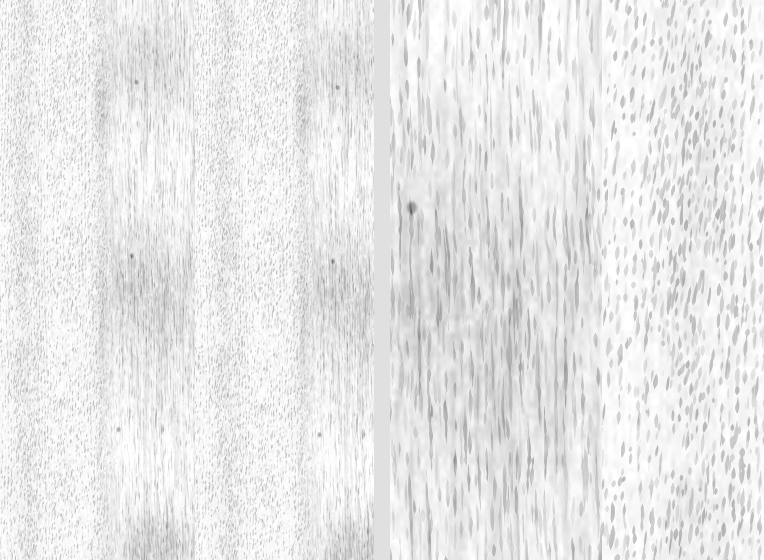
Left: the whole. Right: its middle third, enlarged.
A Shadertoy shader for this texture map:

```glsl
// Bleached wood veneer: short pores, long grain streaks, soft grey smudges and pin knots.
#define SHEET_WIDTH 0.359   // veneer repeat, in canvas heights
#define SHEET_DROP 0.0095   // vertical slip between neighbouring sheets
#define SHEET_START 0.0104
#define PORE_WIDTH 0.0012
#define PORE_DEPTH 0.25
#define STREAK_DEPTH 0.23
#define FIBRE_DEPTH 0.06
#define SMUDGE_DEPTH 0.13
#define GRAIN_DEPTH 0.09
#define KNOT_RADIUS 0.0036
#define PAPER_WHITE 1.025

float hash(vec2 p) {
    vec3 q = fract(p.xyx * vec3(0.1031, 0.1030, 0.0973));
    q += dot(q, q.yzx + 33.33);
    return fract((q.x + q.y) * q.z);
}

float noise(vec2 p) {
    vec2 i = floor(p), f = fract(p);
    f = f * f * (3.0 - 2.0 * f);
    return mix(mix(hash(i), hash(i + vec2(1, 0)), f.x),
               mix(hash(i + vec2(0, 1)), hash(i + vec2(1, 1)), f.x), f.y);
}

float bump(float x, float centre, float width) {
    float d = (x - centre) / width;
    return exp(-d * d);
}

// One layer of tapered dashes, one candidate per cell; fill is the chance of each.
float dashes(vec2 p, vec2 cell, float fill, float lean, float seed, float fray, float soft) {
    vec2 grid = p / cell + vec2(seed * 0.37, 0.0);
    grid.y += hash(vec2(floor(grid.x), seed + 50.0)) * 9.0;
    vec2 id = floor(grid) + seed * 71.0;
    float shift = hash(id), size = hash(id + 13.7), rank = hash(id + 29.3);
    vec2 d = (fract(grid) - 0.5) * cell;
    d.x -= (shift - 0.5) * 0.35 * cell.x + lean * d.y;
    float halfLength = cell.y * mix(0.18, 0.47, size);
    float along = d.y / halfLength;
    float width = PORE_WIDTH * mix(0.6, 1.0, hash(id + 61.9)) * (1.0 - along * along);
    float dist = abs(d.x) - width + fray;
    float present = smoothstep(rank - 0.12, rank + 0.12, fill);
    return smoothstep(soft, -soft, dist) * present * mix(0.4, 1.0, hash(id + 47.1));
}

void mainImage(out vec4 fragColor, in vec2 fragCoord) {
    float soft = 0.7 / iResolution.y;

    // Repeat the sheet sideways
    vec2 p = fragCoord / iResolution.y;
    p.x += SHEET_START;
    float sheet = floor(p.x / SHEET_WIDTH);
    p = vec2(p.x - sheet * SHEET_WIDTH, p.y + sheet * SHEET_DROP);

    // Zones: porous on the left, streaky on the right
    float cloud = noise(p * vec2(14.0, 8.0) + 3.0);
    float patchy = noise(p * vec2(45.0, 22.0) + 17.0);
    float column = noise(vec2(p.x * 75.0, p.y * 2.5) + 31.0);
    float edge = p.x + 0.03 * (patchy - 0.5);
    float streaky = smoothstep(0.175, 0.235, edge);

    // Smudges along the streaky side and beside the dark pore band
    float smudge = 0.75 * bump(p.y, 0.88, 0.07) + bump(p.y, 0.47, 0.11) + 0.8 * bump(p.y, 0.02, 0.05);
    smudge *= bump(p.x, 0.285, 0.065) * (0.45 + 0.9 * cloud);
    smudge += 0.7 * bump(p.x, 0.193, 0.012) * (bump(p.y, 0.81, 0.06) + 0.5 * bump(p.y, 0.42, 0.09));
    smudge += 0.3 * bump(p.x, 0.056, 0.022) * (0.4 + patchy);
    smudge += 0.15 * bump(p.x, 0.193, 0.016);

    // Wavering grain direction and ragged edges
    vec2 bent = p;
    bent.x += 0.012 * noise(p * vec2(9.0, 3.5) + 5.0) + 0.0022 * noise(p * vec2(70.0, 45.0));
    float speck = noise(p * vec2(400.0, 270.0) + 9.0);
    float fray = 0.0013 * (speck - 0.5);

    // Short pores
    float bands = 0.25 * bump(p.x, 0.056, 0.02) + 0.3 * bump(p.x, 0.193, 0.015);
    float poreFill = 0.42 + bands + 0.3 * (patchy - 0.5) + 0.25 * (cloud - 0.5) + 0.25 * (column - 0.5);
    float pores = 0.0;
    for (int i = 0; i < 3; i++) {
        float k = float(i);
        vec2 cell = vec2(0.0050 + 0.0004 * k, 0.009 + 0.005 * k);
        pores = max(pores, dashes(bent, cell, poreFill, 0.12, k + 1.0, fray, soft));
    }

    // Long streaks over a bed of continuous fibres
    float clearing = bump(p.y, 0.17, 0.08) + 0.6 * bump(p.y, 0.69, 0.08);
    float streakFill = 0.50 + 0.35 * smudge + 0.3 * (patchy - 0.5) + 0.3 * (column - 0.5) - 0.2 * clearing;
    float streaks = 0.0;
    for (int i = 0; i < 3; i++) {
        float k = float(i);
        vec2 cell = vec2(0.0049 + 0.0004 * k, 0.022 + 0.025 * k);
        streaks = max(streaks, dashes(bent, cell, streakFill, -0.02, k + 11.0, fray, soft));
    }
    streaks *= 0.5 + 0.8 * noise(p * vec2(260.0, 150.0));
    float fibres = smoothstep(0.35, 0.85, noise(bent * vec2(240.0, 12.0) + 7.0));

    // Fine grain over everything
    float grain = 0.5 * noise(bent * vec2(370.0, 120.0)) + 0.5 * speck;

    float tone = PAPER_WHITE - GRAIN_DEPTH * grain;
    tone -= SMUDGE_DEPTH * smudge * (0.5 + grain);
    tone -= mix(PORE_DEPTH * pores, STREAK_DEPTH * streaks + FIBRE_DEPTH * fibres, streaky);
    tone += 0.025 * streaky * clearing;
    tone -= 0.05 * bump(p.x, 0.357, 0.0015) * patchy;

    // Pin knots
    for (int i = 0; i < 3; i++) {
        float k = float(i);
        vec2 centre = vec2(0.254 - 0.008 * k * k, 0.853 - 0.31 * k);
        float dist = length((p - centre) * vec2(1.0, 0.75));
        tone -= 0.3 * smoothstep(KNOT_RADIUS + soft, KNOT_RADIUS * 0.4, dist);
    }

    fragColor = vec4(vec3(clamp(tone, 0.0, 1.0)), 1.0);
}
```
